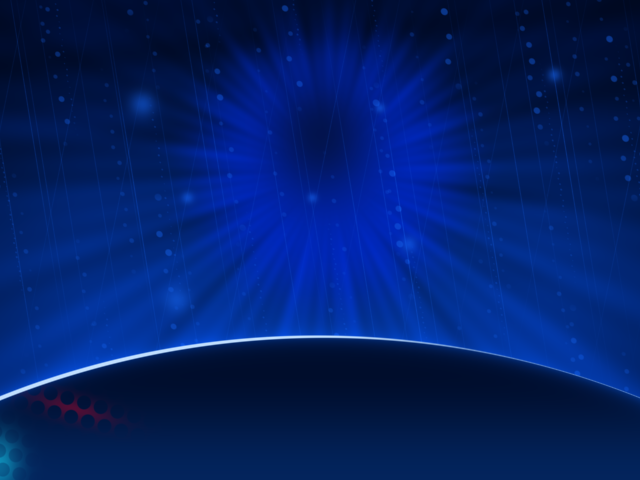
Reproduce this background procedurally as a Shadertoy shader.

```glsl
const vec3 SKY_TOP = vec3(0.0, 0.05, 0.19);
const vec3 SKY_LOW = vec3(0.01, 0.20, 0.60);
const vec3 HALO_BLUE = vec3(0.0, 0.15, 0.76);
const vec3 CORE_NAVY = vec3(0.01, 0.07, 0.27);
const vec3 SPARK_BLUE = vec3(0.08, 0.38, 0.92);
const vec3 PLANET_TOP = vec3(0.0, 0.05, 0.17);
const vec3 PLANET_LOW = vec3(0.01, 0.14, 0.36);
const vec3 RIM_LIGHT = vec3(0.76, 0.88, 1.0);
const vec3 RIM_GLOW = vec3(0.02, 0.27, 0.68);
const vec3 PATCH_RED = vec3(0.36, 0.05, 0.20);
const vec3 CORNER_CYAN = vec3(0.06, 0.62, 0.78);

const vec2 HALO_CENTER = vec2(0.686, 0.645);
const vec2 CORE_CENTER = vec2(0.668, 0.72);
const vec2 PLANET_CENTER = vec2(0.668, -1.5014);
const float PLANET_RADIUS = 1.80;
const float SKEW = 0.16;

// Soft lights: position and size
const vec3 LIGHTS[7] = vec3[7](
    vec3(0.297, 0.783, 0.026), vec3(0.368, 0.375, 0.026),
    vec3(0.391, 0.588, 0.012), vec3(0.651, 0.588, 0.010),
    vec3(0.852, 0.491, 0.016), vec3(0.792, 0.775, 0.010),
    vec3(1.155, 0.844, 0.014));

float hash(vec2 v) {
    return fract(sin(dot(v, vec2(127.1, 311.7))) * 43758.5);
}

float disc(float d, float radius, float px) {
    return 1.0 - smoothstep(radius - px, radius + px, d);
}

// Slanted hairlines, one per cell, each fading at its ends
float streaks(vec2 p, float skew, float first, float gap, float jitter, float px) {
    float u = (p.x - skew * (1.0 - p.y) - first) / gap;
    float id = floor(u + 0.5);
    float h = hash(vec2(id, gap * 90.0));
    float d = abs(u - id - jitter * (h - 0.5)) * gap;
    float fade = (p.y - mix(0.45, 0.75, fract(h * 7.3))) / 0.3;
    return disc(d, 0.0009, px) * exp(-fade * fade) * mix(0.4, 1.0, h);
}

// Slanted columns of dots with hashed sizes and broken runs
float dotColumns(vec2 p, float first, float gap, float pitch, float radius, float px) {
    float u = (p.x - SKEW * (1.0 - p.y) - first) / gap;
    float id = floor(u + 0.5);
    float h = hash(vec2(id, pitch * 50.0));
    float stepY = pitch * mix(0.75, 1.3, h);
    float v = p.y / stepY + h;
    float row = floor(v);
    float size = hash(vec2(id, row));
    vec2 d = vec2((u - id) * gap + 0.006 * sin(row * 2.4 + h * 6.0) * radius / 0.006,
                  (v - row - 0.5) * stepY);
    float run = smoothstep(-0.4, 0.3, sin(p.y * 8.0 + h * 25.0));
    return disc(length(d), radius * mix(0.45, 1.0, size), px) * run * mix(0.4, 1.0, size);
}

vec3 backdrop(vec2 p) {
    vec3 col = mix(SKY_LOW, SKY_TOP, smoothstep(0.25, 1.0, p.y));

    // Tilted bands, strongest near the top
    float t = p.y - 0.13 * p.x;
    float bands = sin(t * 34.0 + 1.0) * 0.6 + sin(t * 71.0 + p.x * 3.0) * 0.4;
    col *= 1.0 + 0.17 * bands * smoothstep(0.3, 0.85, p.y);

    // Royal blue halo around a dark core
    vec2 q = p - HALO_CENTER;
    float r = length(q);
    float angle = atan(q.y, q.x);
    float rays = 0.45 * sin(angle * 17.0 + 1.0) + 0.3 * sin(angle * 31.0 + 2.0)
               + 0.25 * sin(angle * 57.0);
    float halo = 1.0 - smoothstep(0.15, 0.36 + 0.03 * rays, r);
    col = mix(col, HALO_BLUE, 0.88 * halo);
    vec2 c = (p - CORE_CENTER) / vec2(0.115, 0.135);
    col = mix(col, CORE_NAVY, 0.92 * exp(-dot(c, c)));
    col *= 1.0 + 0.15 * rays * smoothstep(0.06, 0.3, r);

    // Shaded sides
    return col * (1.0 - 0.25 * smoothstep(0.45, 0.75, abs(p.x - 0.667)));
}

void mainImage(out vec4 fragColor, in vec2 fragCoord) {
    vec2 p = fragCoord / iResolution.y;
    float px = 1.0 / iResolution.y;
    vec3 col = backdrop(p);

    // Hairlines and dots
    float lines = 0.40 * streaks(p, SKEW, 0.035, 0.1823, 0.0, px)
                + 0.26 * streaks(p, SKEW, 0.08, 0.071, 0.6, px)
                + 0.15 * streaks(p, -0.2, 0.05, 0.13, 0.7, px);
    float dots = 0.50 * dotColumns(p, 0.26, 0.165, 0.045, 0.0072, px)
               + 0.28 * dotColumns(p, 0.19, 0.110, 0.040, 0.0048, px)
               + 0.30 * dotColumns(p, 0.28, 0.165, 0.012, 0.0018, px);
    col = mix(col, SPARK_BLUE, clamp(lines + dots, 0.0, 0.8));
    for (int i = 0; i < 7; i++) {
        vec2 d = (p - LIGHTS[i].xy) / LIGHTS[i].z;
        col = mix(col, SPARK_BLUE, 0.55 * exp(-dot(d, d)));
    }

    // Planet with inner rim shade
    float edge = length(p - PLANET_CENTER) - PLANET_RADIUS;
    float leftness = 1.0 - smoothstep(0.0, 1.333, p.x);
    vec3 planet = mix(PLANET_LOW, PLANET_TOP, smoothstep(0.0, 0.23, p.y));
    planet += RIM_GLOW * 0.45 * exp(min(edge, 0.0) / 0.014);

    // Halftone holes cut into the red patch and cyan corner
    vec2 s = mat2(0.964, 0.266, -0.266, 0.964) * (p - vec2(0.153, 0.149));
    s = vec2(0.964 * (p.x - 0.153) - 0.266 * (p.y - 0.149),
             0.266 * (p.x - 0.153) + 0.964 * (p.y - 0.149));
    vec2 cell = s / 0.036;
    cell.x += 0.5 * mod(floor(cell.y), 2.0);
    float holes = disc(length(fract(cell) - 0.5) * 0.036, 0.0145, px);
    vec2 patchPos = s / vec2(0.085, 0.024);
    planet = mix(planet, PATCH_RED, 0.85 * exp(-dot(patchPos, patchPos)) * (1.0 - holes));
    vec2 corner = (p - vec2(-0.005, 0.035)) / vec2(0.045, 0.06);
    planet = mix(planet, CORNER_CYAN, 0.85 * exp(-dot(corner, corner)) * (1.0 - 0.35 * holes));

    // Outer glow, body and tapering bright rim
    col += RIM_GLOW * mix(0.15, 0.4, leftness) * exp(-max(edge, 0.0) / 0.02);
    col = mix(col, planet, disc(edge, 0.0, px));
    float rim = disc(abs(edge), mix(0.0008, 0.0042, leftness), px);
    col = mix(col, RIM_LIGHT, rim * mix(0.4, 1.0, smoothstep(0.0, 0.5, leftness)));
    fragColor = vec4(clamp(col, 0.0, 1.0), 1.0);
}
```
